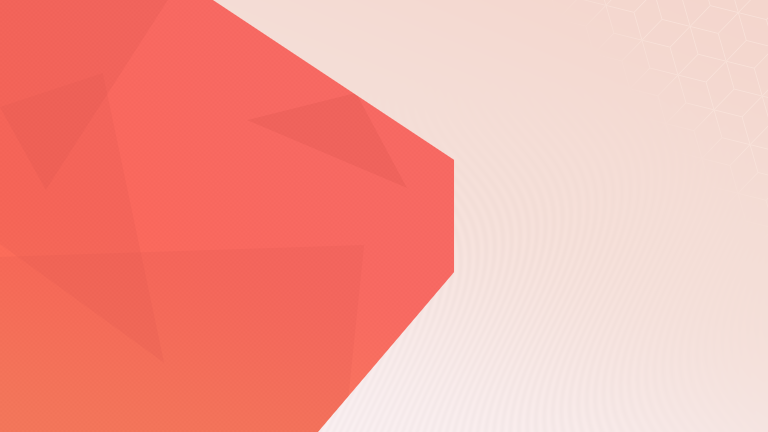
Write a WebGL 1 fragment shader that draws this background.

```glsl
precision highp float;
// Coral angular panel with translucent triangles over a pale blush backdrop.
// Half-planes cut the panel and triangles; a folded hexagonal lattice makes the
// cube outlines, and warped sine stripes make the soft waves at lower right.
uniform vec2 u_resolution;

// Signed distance to the line a-b, positive on its left.
float side(vec2 p, vec2 a, vec2 b) {
  vec2 e = b - a, d = p - a;
  return (e.x * d.y - e.y * d.x) / length(e);
}

// Antialiased coverage for a signed distance, positive inside.
float coverage(float d) {
  return clamp(d * u_resolution.y + 0.5, 0.0, 1.0);
}

// Counterclockwise triangle.
float triangle(vec2 p, vec2 a, vec2 b, vec2 c) {
  return coverage(min(side(p, a, b), min(side(p, b, c), side(p, c, a))));
}

// Distance to the nearest edge of a rhombic cube lattice with unit spacing.
float cubeEdges(vec2 q) {
  vec2 period = vec2(1.0, 1.732);
  vec2 a = mod(q + 0.5 * period, period) - 0.5 * period;
  vec2 b = mod(q, period) - 0.5 * period;
  vec2 c = dot(a, a) < dot(b, b) ? a : b;
  float slanted = min(abs(dot(c, vec2(0.5, 0.866))), abs(dot(c, vec2(0.5, -0.866))));
  return min(abs(c.x), slanted);
}

vec3 backdrop(vec2 p) {
  // Diagonal blush, palest beside the lower panel edge
  float rise = dot(p - vec2(0.8, 0.0), vec2(0.35, 0.85));
  vec3 color = mix(vec3(0.969, 0.929, 0.935), vec3(0.958, 0.872, 0.845),
                   smoothstep(-0.05, 0.65, rise));
  color = mix(color, vec3(0.957, 0.835, 0.800), 0.9 * smoothstep(0.55, 1.2, rise));

  // Fine flowing waves
  float flow = p.x - 0.09 * sin(7.0 * p.y - 3.0 * p.x + 2.0);
  float waveFade = smoothstep(0.85, 0.35, p.y) * smoothstep(1.85, 1.2, p.x);
  color += 0.009 * waveFade * sin(flow * 320.0);

  // Cube outlines in the upper right corner
  vec2 d = (p - vec2(1.486, 0.907)) / 0.116;
  vec2 q = vec2(dot(d, vec2(0.719, -0.695)), dot(d, vec2(0.695, 0.719)));
  float outline = coverage(0.0008 - 0.116 * cubeEdges(q));
  float cornerFade = smoothstep(1.58, 1.76, dot(p, vec2(0.75, 0.66)));
  return mix(color, vec3(0.985, 0.915, 0.880), 0.65 * outline * cornerFade);
}

vec3 panelColor(vec2 p) {
  // Rose at upper right, orange at lower left
  vec3 color = mix(vec3(0.995, 0.405, 0.335), vec3(0.968, 0.410, 0.385),
                   smoothstep(-0.1, 0.95, 0.7 * p.x + 0.5 * p.y));
  float warm = smoothstep(0.6, -0.05, p.y + 0.25 * p.x);
  color = mix(color, vec3(0.970, 0.495, 0.365), warm);

  // Overlapping translucent triangles
  vec3 shade = vec3(0.87, 0.34, 0.31);
  color = mix(color, shade, 0.27 * triangle(p, vec2(0.106, 0.560),
              vec2(0.537, 1.231), vec2(-0.266, 1.231)));
  color = mix(color, shade, 0.22 * triangle(p, vec2(0.238, 0.831),
              vec2(-0.301, 0.653), vec2(0.380, 0.160)));
  color = mix(color, shade, 0.20 * triangle(p, vec2(0.843, 0.433),
              vec2(-0.926, 0.375), vec2(0.741, -0.551)));
  color = mix(color, shade, 0.32 * triangle(p, vec2(0.572, 0.722),
              vec2(0.942, 0.565), vec2(0.824, 0.785)));

  // Faint woven grain
  return color + 0.006 * sin(p.x * 620.0) * sin(p.y * 620.0);
}

void main() {
  vec2 p = gl_FragCoord.xy / u_resolution.y;

  // Panel outline: three edges meeting at the blunt right end
  vec2 upper = vec2(1.051, 0.630), lower = vec2(1.051, 0.370);
  float inside = min(side(p, lower, upper),
                     min(side(p, upper, vec2(0.493, 1.0)),
                         side(p, vec2(0.736, 0.0), lower)));

  vec3 color = mix(backdrop(p), panelColor(p), coverage(inside));
  gl_FragColor = vec4(color, 1.0);
}
```
